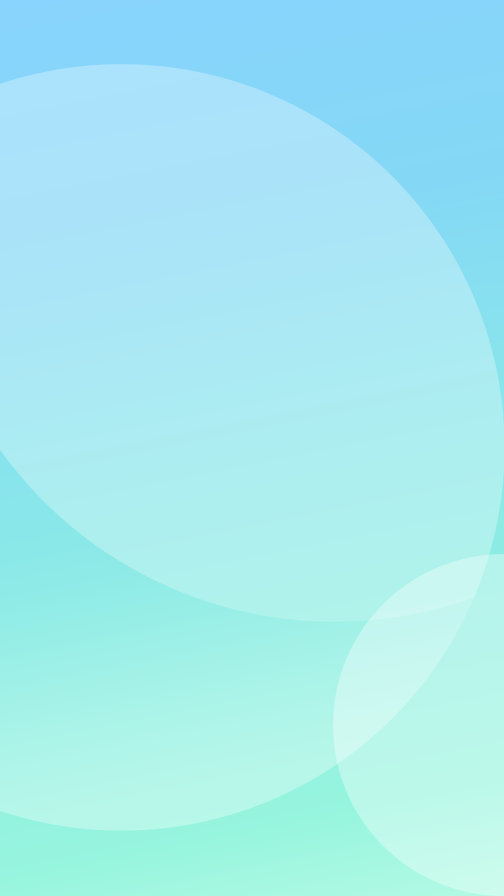
This background is drawn by a Shadertoy shader. Its source:

```glsl
// Discs: centre x, centre y, radius, in units of the canvas height
const vec3 LARGE_DISC = vec3(0.1354, 0.5007, 0.4277);
const vec3 UPPER_DISC = vec3(0.3737, 0.7656, 0.4596);
const vec3 SMALL_DISC = vec3(0.5625, 0.1908, 0.1908);

// White veil strengths
const float LENS_VEIL = 0.30;
const float LOWER_VEIL = 0.32;
const float SMALL_VEIL = 0.35;
const vec2 LOWER_FADE = vec2(0.60, 0.95);

// Background gradient, running down and slightly to the right
const float TILT = 0.2;
const int STOPS = 6;
const float STOP_AT[STOPS] = float[](0.0, 0.30, 0.52, 0.75, 0.98, 1.12);
const vec3 STOP_COLOR[STOPS] = vec3[](
    vec3(0.533, 0.831, 0.996),
    vec3(0.520, 0.847, 0.960),
    vec3(0.533, 0.894, 0.925),
    vec3(0.553, 0.930, 0.890),
    vec3(0.590, 0.960, 0.870),
    vec3(0.710, 0.980, 0.895));

vec3 skyGradient(float depth) {
    vec3 color = STOP_COLOR[0];
    for (int i = 1; i < STOPS; i++) {
        float t = (depth - STOP_AT[i - 1]) / (STOP_AT[i] - STOP_AT[i - 1]);
        color = mix(color, STOP_COLOR[i], clamp(t, 0.0, 1.0));
    }
    return color;
}

// Antialiased coverage of a disc
float discMask(vec2 p, vec3 disc) {
    float dist = length(p - disc.xy) - disc.z;
    return clamp(0.5 - dist * iResolution.y, 0.0, 1.0);
}

void mainImage(out vec4 fragColor, in vec2 fragCoord) {
    vec2 p = fragCoord / iResolution.y;
    p.x *= 0.5625 * iResolution.y / iResolution.x;
    float depth = 1.0 - p.y + TILT * p.x;
    vec3 color = skyGradient(depth);

    // Large disc: even veil in the overlap, fading in below it
    float lowerVeil = LOWER_VEIL * smoothstep(LOWER_FADE.x, LOWER_FADE.y, depth);
    float veil = mix(lowerVeil, LENS_VEIL, discMask(p, UPPER_DISC));
    color = mix(color, vec3(1.0), veil * discMask(p, LARGE_DISC));

    // Small disc in the lower right corner
    color = mix(color, vec3(1.0), SMALL_VEIL * discMask(p, SMALL_DISC));

    fragColor = vec4(color, 1.0);
}
```
